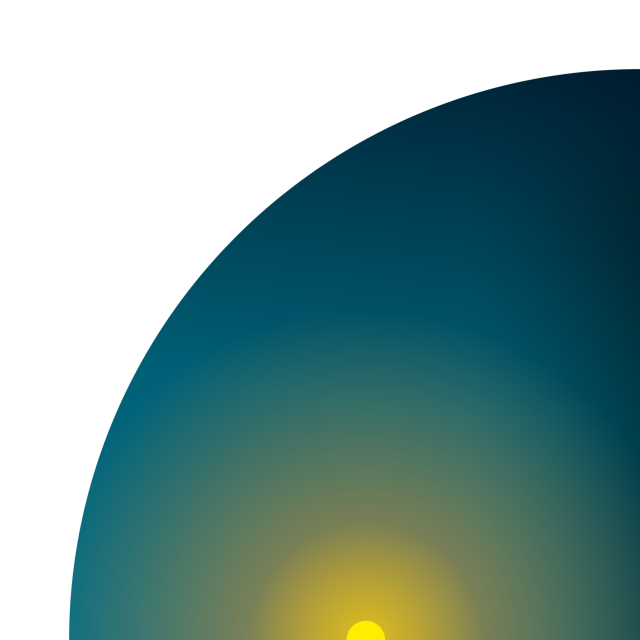
Reproduce this background procedurally as a WebGL 1 fragment shader.

```glsl
precision highp float;
// Quarter dome of night sky on white, with a low yellow sun and its warm halo.

uniform vec2 u_resolution;

const vec3 PAPER = vec3(1.0);
const vec3 SKY_LOW = vec3(0.0, 0.425, 0.53);
const vec3 SKY_MID = vec3(0.0, 0.38, 0.465);
const vec3 SKY_HIGH = vec3(0.0, 0.15, 0.23);
const vec3 HALO_COLOR = vec3(0.74, 0.55, 0.24);
const vec3 SUN_COLOR = vec3(1.0, 0.93, 0.0);

const vec2 DOME_CENTER = vec2(1.0, 0.0);
const float DOME_RADIUS = 0.892;
const vec2 SUN_CENTER = vec2(0.5716, 0.0);
const float SUN_RADIUS = 0.030;

const float HALO_RADIUS = 0.515;
const float CORE_RADIUS = 0.182;
const float CORE_STRENGTH = 0.52;

const float MID_HEIGHT = 0.38;
const float TOP_HEIGHT = 0.90;
const float SKY_TILT = 0.12;
const float SHADE_START = 0.72;
const float SHADE_STRENGTH = 0.37;

// Antialiased disc coverage
float disc(vec2 p, vec2 center, float radius, float pixel) {
    return 1.0 - smoothstep(-0.75 * pixel, 0.75 * pixel, distance(p, center) - radius);
}

// Tilted vertical gradient, shaded towards the right edge
vec3 skyColor(vec2 p) {
    float height = p.y + SKY_TILT * (p.x - 0.5);
    vec3 sky = mix(SKY_LOW, SKY_MID, clamp(height / MID_HEIGHT, 0.0, 1.0));
    float upper = clamp((height - MID_HEIGHT) / (TOP_HEIGHT - MID_HEIGHT), 0.0, 1.1);
    sky = mix(sky, SKY_HIGH, upper);

    float side = clamp((p.x - SHADE_START) / (1.0 - SHADE_START), 0.0, 1.0);
    float fade = 1.0 - 0.6 * smoothstep(0.6, 0.9, p.y);
    return sky * (1.0 - SHADE_STRENGTH * fade * pow(side, 1.5));
}

// Wide halo with a brighter core around the sun
vec3 addGlow(vec3 color, vec2 p) {
    float r = distance(p, SUN_CENTER);
    float halo = clamp(1.0 - r / HALO_RADIUS, 0.0, 1.0);
    float core = clamp(1.0 - r / CORE_RADIUS, 0.0, 1.0);
    color = mix(color, HALO_COLOR, halo);
    return mix(color, SUN_COLOR, CORE_STRENGTH * core);
}

void main() {
    float size = min(u_resolution.x, u_resolution.y);
    vec2 p = gl_FragCoord.xy / u_resolution;
    float pixel = 1.0 / size;

    vec3 scene = addGlow(skyColor(p), p);
    scene = mix(scene, SUN_COLOR, disc(p, SUN_CENTER, SUN_RADIUS, pixel));
    vec3 color = mix(PAPER, scene, disc(p, DOME_CENTER, DOME_RADIUS, pixel));
    gl_FragColor = vec4(color, 1.0);
}
```
